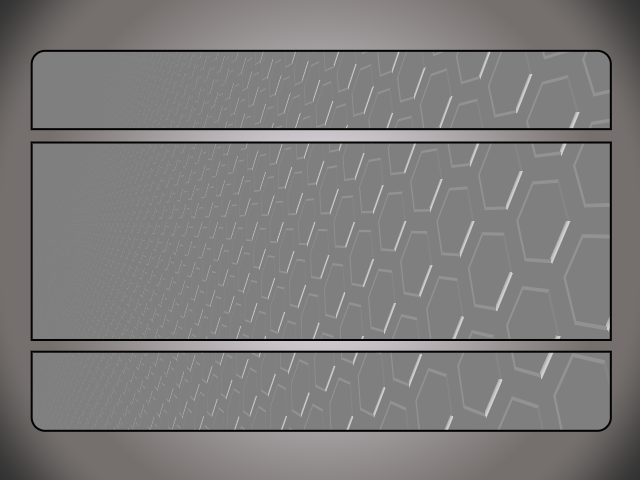
Give the GLSL for this background, as a Shadertoy shader.

```glsl
// Three framed grey panels of embossed hexagons, over a dark-cornered radial glow.
// A projective matrix lays a regular hex lattice on a plane receding to the left;
// each hexagon edge is lit by its direction and filtered by its size on screen.

// Offset from the nearest hexagon centre, with rows one unit apart.
vec2 hexCell(vec2 h) {
    vec2 period = vec2(1.732, 1.0);
    vec2 a = mod(h + 0.5 * period, period) - 0.5 * period;
    vec2 b = mod(h, period) - 0.5 * period;
    return dot(a, a) < dot(b, b) ? a : b;
}

float roundedBox(vec2 p, vec2 halfSize, float radius) {
    vec2 q = abs(p) - halfSize + radius;
    return length(max(q, 0.0)) + min(max(q.x, q.y), 0.0) - radius;
}

// Embossed hexagons seen in perspective; p.y points down.
vec3 hexPlane(vec2 p) {
    // Columns: step to the next column, step down a row, lattice origin.
    mat3 project = mat3(0.0, 0.0467, 0.1006,
                        -0.052, 0.2205, -0.027,
                        1.184, 0.460, 1.0);
    vec3 g = inverse(project) * vec3(p, 1.0);
    vec2 grid = g.xy / g.z;
    vec2 h = vec2((0.49 - grid.x) * 0.866, grid.y);
    vec2 hx = dFdx(h), hy = dFdy(h);
    vec2 cell = hexCell(h);

    // Choose the edge that faces this point.
    vec2 normal = vec2(0.0, 1.0);
    float reach = -1.0;
    for (int i = 0; i < 6; i++) {
        float angle = radians(30.0 + 60.0 * float(i));
        vec2 n = vec2(cos(angle), sin(angle));
        float along = dot(cell, n);
        if (along > reach) {
            reach = along;
            normal = n;
        }
    }
    float edge = reach - 0.368;
    float pixel = length(vec2(dot(normal, hx), dot(normal, hy)));

    // Bright lower-right bevels, faint rims elsewhere, almost none at upper right.
    float lit = smoothstep(0.9, 0.99, dot(normal, vec2(0.866, 0.5)));
    float shaded = smoothstep(0.9, 0.99, dot(normal, vec2(0.866, -0.5)));
    float halfWidth = mix(0.016, 0.029, lit);
    float cover = clamp((halfWidth - abs(edge)) / pixel + 0.5, 0.0, 1.0);
    cover *= min(1.0, 2.0 * halfWidth / pixel);
    float bevel = mix(0.20, 0.32, smoothstep(-0.025, 0.015, edge));
    float relief = mix(mix(0.075, 0.025, shaded), bevel, lit);
    return vec3(0.502, 0.498, 0.498) + relief * cover;
}

// Pale centre, warm grey sides, dark corners.
vec3 backdrop(float r) {
    vec3 glow = mix(vec3(0.81, 0.79, 0.81), vec3(0.46, 0.44, 0.43),
                    clamp((r - 0.2) / 0.4, 0.0, 1.0));
    return mix(glow, vec3(0.19), smoothstep(0.66, 0.85, r));
}

void mainImage(out vec4 fragColor, in vec2 fragCoord) {
    vec2 p = (fragCoord - 0.5 * iResolution.xy) / iResolution.y;
    p = vec2(p.x + 0.6667, 0.5 - p.y);
    float pixel = 1.0 / iResolution.y;

    // One rounded frame, cut by two horizontal gaps.
    float panel = roundedBox(p - vec2(0.6693, 0.5017), vec2(0.6033, 0.3958), 0.028);
    panel = max(panel, 0.0139 - abs(p.y - 0.283));
    panel = max(panel, 0.0122 - abs(p.y - 0.7205));

    vec3 color = backdrop(length(p - vec2(0.6667, 0.5)));
    color = mix(color, hexPlane(p), clamp(0.5 - panel / pixel, 0.0, 1.0));

    // Black outline.
    float outline = clamp((0.0021 - abs(panel)) / pixel + 0.5, 0.0, 1.0);
    color = mix(color, vec3(0.01), outline);
    fragColor = vec4(color, 1.0);
}
```
